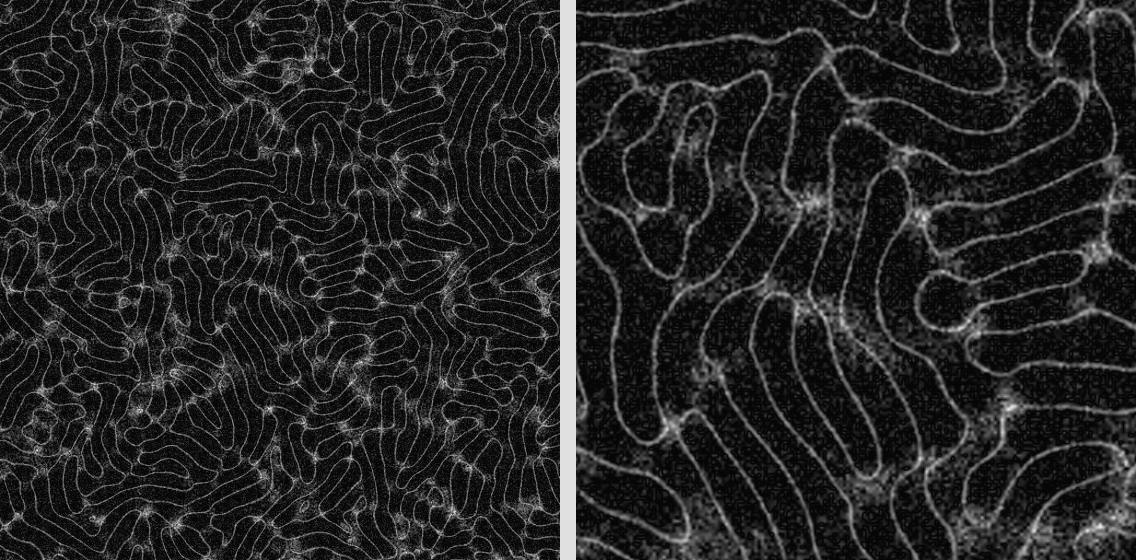
Left, the full canvas; right, a detail of the centre.
A Shadertoy shader for this pattern:

```glsl
// Grainy dark labyrinth: thin pale contours of winding stripes with soft haze at their ends.

const float TAU = 6.2831853;
const float CELL = 0.08;          // spacing of the stripe patches
const float PERIOD = 0.048;       // one stripe plus one gap
const float REACH = 1.2;          // patch radius in cells
const float LINE_WIDTH = 0.0016;
const float SPOT_CELL = 0.026;    // spacing of the haze spots
const float GRAIN_COUNT = 512.0;  // grains across the canvas

vec2 hash2(vec2 p) {
    vec3 q = fract(p.xyx * vec3(0.1031, 0.1030, 0.0973));
    q += dot(q, q.yzx + 33.33);
    return fract((q.xx + q.yz) * q.zy);
}

// Jittered patch centre, in cell units
vec2 patchCentre(vec2 id) {
    return id + 0.5 + 0.6 * (hash2(id + 17.0) - 0.5);
}

// Stripe normal: layered sines plus a random turn
vec2 patchDirection(vec2 id) {
    vec2 p = id * CELL;
    float angle = 2.0 * sin(9.0 * p.x + 3.0 * sin(7.0 * p.y))
                + 2.0 * sin(11.0 * p.y - 4.0 * sin(6.0 * p.x))
                + 1.0 * hash2(id + 71.0).x;
    return vec2(cos(angle), sin(angle));
}

float randomPhase(vec2 id) {
    return TAU * hash2(id + 139.0).y;
}

// Phase of a patch, pulled into step with its neighbours
float alignedPhase(vec2 id, vec2 centre, vec2 direction, float waveNumber) {
    vec2 total = vec2(0.0);
    for (int y = -1; y <= 1; y++)
    for (int x = -1; x <= 1; x++) {
        vec2 other = id + vec2(x, y);
        vec2 normal = patchDirection(other);
        float agreement = dot(normal, direction);
        float phase = randomPhase(other)
                    + waveNumber * dot(normal, centre - patchCentre(other));
        phase *= agreement < 0.0 ? -1.0 : 1.0;
        total += abs(agreement) * vec2(cos(phase), sin(phase));
    }
    return atan(total.y, total.x + 1e-5);
}

// Stripe wave at p (cell units): value in x, gradient in yz
vec3 stripeField(vec2 p, float waveNumber) {
    vec3 sum = vec3(0.0);
    float weightSum = 1e-4;
    vec2 home = floor(p);
    for (int y = -1; y <= 1; y++)
    for (int x = -1; x <= 1; x++) {
        vec2 id = home + vec2(x, y);
        vec2 centre = patchCentre(id);
        vec2 offset = p - centre;
        float falloff = max(0.0, 1.0 - dot(offset, offset) / (REACH * REACH));
        if (falloff <= 0.0) continue;
        vec2 direction = patchDirection(id);
        float phase = waveNumber * dot(direction, offset)
                    + alignedPhase(id, centre, direction, waveNumber);
        float weight = falloff * falloff * falloff;
        vec2 weightSlope = -6.0 * falloff * falloff * offset / (REACH * REACH);
        vec2 slope = weightSlope * cos(phase) - weight * waveNumber * sin(phase) * direction;
        sum += vec3(weight * cos(phase), slope);
        weightSum += weight;
    }
    return sum / weightSum;
}

// Soft round spots of uneven strength, cellular noise from 0 to 1
float softSpots(vec2 p) {
    float brightest = 0.0;
    for (int y = -1; y <= 1; y++)
    for (int x = -1; x <= 1; x++) {
        vec2 id = floor(p) + vec2(x, y);
        vec2 offset = p - id - hash2(id + 301.0);
        float strength = 0.3 + 0.7 * hash2(id + 457.0).x;
        brightest = max(brightest, strength * exp(-6.0 * dot(offset, offset)));
    }
    return brightest;
}

// Roughly normal random value of one grain
float grainAt(vec2 id) {
    return 1.73 * (dot(hash2(id + 5.0), vec2(1.0)) + dot(hash2(id + 613.0), vec2(1.0)) - 2.0);
}

float smoothGrain(vec2 p) {
    vec2 id = floor(p), f = fract(p);
    return mix(mix(grainAt(id), grainAt(id + vec2(1, 0)), f.x),
               mix(grainAt(id + vec2(0, 1)), grainAt(id + vec2(1, 1)), f.x), f.y);
}

void mainImage(out vec4 fragColor, in vec2 fragCoord) {
    vec2 uv = fragCoord / iResolution.y;

    // Gentle bending of the stripes
    vec2 bent = uv + 0.005 * sin(uv.yx * vec2(43.0, 37.0) + 2.0 * sin(uv * 19.0));
    float waveNumber = TAU * CELL / PERIOD;
    vec3 field = stripeField(bent / CELL + 20.0, waveNumber);

    // Contours, by distance to the zero crossing
    float slope = max(length(field.yz), 0.06 * waveNumber);
    float edgeDistance = CELL * field.x / slope;
    float line = exp(-pow(edgeDistance / LINE_WIDTH, 2.0));

    // Haze where the stripes break, gathered into spots on their crests
    float amplitude = length(vec2(field.x, length(field.yz) / waveNumber));
    float crest = abs(field.x) / max(amplitude, 0.02);
    float broken = 1.0 - smoothstep(0.15, 0.85, amplitude);
    float spots = softSpots(uv / SPOT_CELL);
    float haze = broken * (0.3 + 0.25 * crest * crest + 1.1 * spots) + 0.1 * spots;

    // Grain over all
    float grain = smoothGrain(uv * GRAIN_COUNT - 0.5);
    float signal = 0.37 * haze + 0.4 * line * (1.0 - 0.35 * min(haze, 1.0));
    float grey = abs(signal + (0.105 + 0.06 * haze) * grain);
    fragColor = vec4(vec3(clamp(grey, 0.025, 1.0)), 1.0);
}
```
